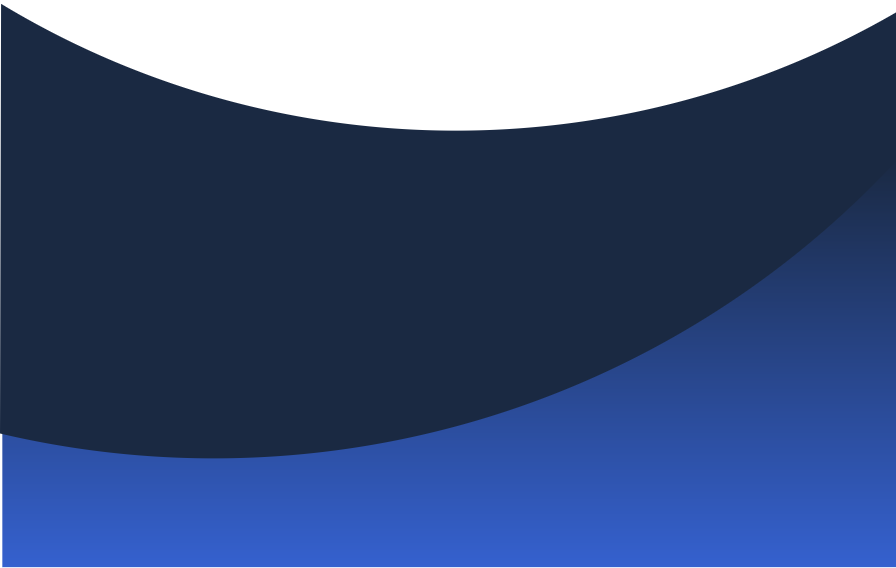
Give the GLSL for this background, as a Shadertoy shader.

```glsl
#define UPPER_CENTER vec2(0.8025, 2.317)
#define UPPER_RADIUS 1.547
#define LOWER_CENTER vec2(0.3765, 1.833)
#define LOWER_RADIUS 1.640
#define FADE_TOP 0.722
#define BLUE_CORNER vec2(0.0041, 0.0015)
#define NAVY vec3(0.102, 0.161, 0.259)
#define BLUE vec3(0.208, 0.380, 0.812)
#define WHITE vec3(1.0)

// Signed distance to a circle, negative inside
float circleDistance(vec2 p, vec2 center, float radius) {
    return length(p - center) - radius;
}

// Antialiased coverage of a negative distance
float coverage(float dist) {
    return clamp(0.5 - dist * iResolution.y, 0.0, 1.0);
}

void mainImage(out vec4 fragColor, in vec2 fragCoord) {
    vec2 p = fragCoord / iResolution.y;

    // Blue panel fading to navy, with thin white margins at left and bottom
    vec3 gradient = mix(BLUE, NAVY, clamp(p.y / FADE_TOP, 0.0, 1.0));
    vec2 margin = BLUE_CORNER - p;
    vec3 color = mix(WHITE, gradient, coverage(max(margin.x, margin.y)));

    // Navy bowl with a slightly slanted left side
    float bowl = circleDistance(p, LOWER_CENTER, LOWER_RADIUS);
    float leftSide = 0.0025 * (p.y - 0.235) - p.x;
    color = mix(color, NAVY, coverage(max(bowl, leftSide)));

    // White disc hanging from the top
    float disc = circleDistance(p, UPPER_CENTER, UPPER_RADIUS);
    color = mix(color, WHITE, coverage(disc));

    fragColor = vec4(color, 1.0);
}
```
